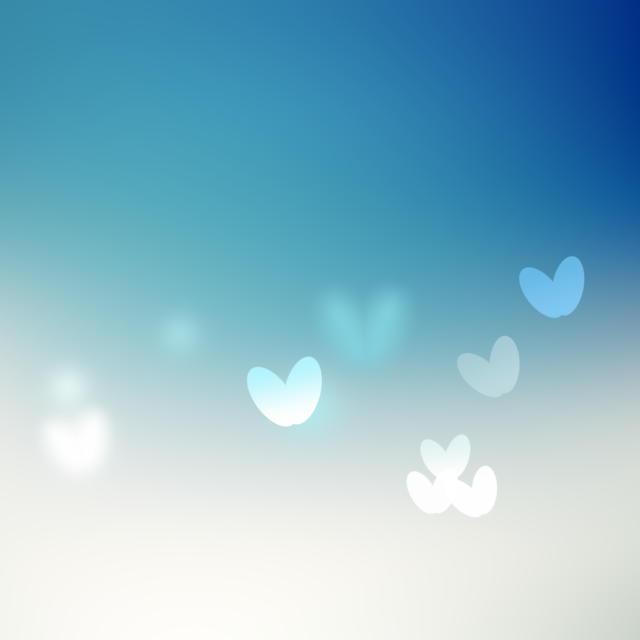
This background is drawn by a WebGL 2 fragment shader. Its source:

```glsl
#version 300 es
precision highp float;
// Soft blue-to-ivory gradient with tilted translucent hearts and blurred lights.
uniform vec2 u_resolution;
out vec4 fragColor;

const vec3 WHITE = vec3(1.0);
const vec3 PALE_AQUA = vec3(0.70, 0.96, 0.99);
const vec3 MIST = vec3(0.89, 0.96, 0.96);
const vec3 CYAN = vec3(0.51, 0.83, 0.88);

// Smooth cubic blend through seven evenly spaced colours.
vec3 ramp(vec3 stops[7], float t) {
    float s = clamp(t, 0.0, 1.0) * 6.0;
    int i = min(int(s), 5);
    float f = s - float(i);
    vec3 a = stops[max(i - 1, 0)];
    vec3 b = stops[i];
    vec3 c = stops[i + 1];
    vec3 d = stops[min(i + 2, 6)];
    return b + 0.5 * f * (c - a + f * (2.0 * a - 5.0 * b + 4.0 * c - d
        + f * (3.0 * (b - c) + d - a)));
}

// Three vertical ramps, joined by a quadratic across the width.
vec3 backdrop(vec2 uv) {
    float down = 1.0 - uv.y;
    vec3 left = ramp(vec3[7](
        vec3(0.22, 0.54, 0.66), vec3(0.26, 0.58, 0.69), vec3(0.41, 0.68, 0.74),
        vec3(0.71, 0.82, 0.83), vec3(0.89, 0.91, 0.90), vec3(0.95, 0.95, 0.93),
        vec3(0.96, 0.96, 0.94)), down);
    vec3 middle = ramp(vec3[7](
        vec3(0.17, 0.48, 0.67), vec3(0.22, 0.56, 0.71), vec3(0.28, 0.62, 0.72),
        vec3(0.44, 0.71, 0.77), vec3(0.76, 0.84, 0.85), vec3(0.95, 0.95, 0.93),
        vec3(0.98, 0.98, 0.96)), down);
    vec3 right = ramp(vec3[7](
        vec3(0.00, 0.18, 0.52), vec3(0.01, 0.23, 0.54), vec3(0.09, 0.37, 0.61),
        vec3(0.46, 0.61, 0.70), vec3(0.79, 0.83, 0.82), vec3(0.86, 0.88, 0.85),
        vec3(0.80, 0.83, 0.79)), down);
    float x = uv.x;
    return left * (1.0 - x) * (1.0 - 2.0 * x)
        + middle * 4.0 * x * (1.0 - x)
        + right * x * (2.0 * x - 1.0);
}

mat2 rotation(float angle) {
    float c = cos(angle);
    float s = sin(angle);
    return mat2(c, s, -s, c);
}

// Approximate distance to an ellipse centred on the origin.
float ellipseDistance(vec2 p, vec2 radii) {
    float k = length(p / radii);
    return k * (k - 1.0) / max(length(p / (radii * radii)), 1e-4);
}

// Unit heart: one leaning ellipse, mirrored about the vertical axis.
float heartDistance(vec2 p) {
    vec2 q = vec2(abs(p.x), p.y) - vec2(0.45, 0.0);
    return ellipseDistance(rotation(0.436) * q, vec2(0.52, 1.0));
}

// Heart filled with a vertical gradient; softness is the edge width.
vec3 addHeart(vec3 base, vec2 uv, vec2 centre, float size, float tilt,
              float softness, vec3 low, vec3 high, float opacity) {
    vec2 p = rotation(-tilt) * (uv - centre) / size;
    float d = heartDistance(p) * size;
    float mask = 1.0 - smoothstep(-softness, softness, d);
    vec3 fill = mix(low, high, smoothstep(-0.8, 0.9, p.y));
    return mix(base, fill, mask * opacity);
}

// Blurred elliptical light.
vec3 addGlow(vec3 base, vec2 uv, vec2 centre, vec2 radii, vec3 tint, float opacity) {
    vec2 p = (uv - centre) / radii;
    return mix(base, tint, opacity * exp(-dot(p, p)));
}

void main() {
    vec2 uv = gl_FragCoord.xy / u_resolution;
    float edge = max(0.0015, 0.75 / u_resolution.y);
    vec3 colour = backdrop(uv);

    // Out-of-focus lights
    colour = addGlow(colour, uv, vec2(0.281, 0.476), vec2(0.032), vec3(0.68, 0.90, 0.92), 0.65);
    colour = addGlow(colour, uv, vec2(0.106, 0.394), vec2(0.031), vec3(0.90, 0.98, 0.97), 0.8);
    colour = addGlow(colour, uv, vec2(0.482, 0.362), vec2(0.050, 0.048), vec3(0.70, 0.93, 0.94), 0.8);
    colour = addHeart(colour, uv, vec2(0.123, 0.306), 0.044, 0.25, 0.022, WHITE, WHITE, 0.9);
    colour = addGlow(colour, uv, vec2(0.123, 0.306), vec2(0.040, 0.047), WHITE, 0.8);
    colour = addHeart(colour, uv, vec2(0.569, 0.484), 0.058, 0.05, 0.030, CYAN, CYAN, 0.85);

    // Crisp hearts
    colour = addHeart(colour, uv, vec2(0.867, 0.548), 0.047, 0.25, edge,
        vec3(0.50, 0.79, 0.95), vec3(0.41, 0.73, 0.91), 0.95);
    colour = addHeart(colour, uv, vec2(0.770, 0.422), 0.045, 0.42, edge,
        vec3(0.75, 0.86, 0.88), vec3(0.66, 0.81, 0.85), 0.9);
    colour = addHeart(colour, uv, vec2(0.449, 0.385), 0.054, 0.20, edge, WHITE, PALE_AQUA, 0.98);

    // Overlapping cluster
    colour = addHeart(colour, uv, vec2(0.677, 0.232), 0.037, 0.10, edge, WHITE, WHITE, 0.92);
    colour = addHeart(colour, uv, vec2(0.741, 0.228), 0.038, 0.38, edge, WHITE, WHITE, 0.95);
    colour = addHeart(colour, uv, vec2(0.698, 0.284), 0.036, 0.14, edge, WHITE, MIST, 0.9);

    fragColor = vec4(clamp(colour, 0.0, 1.0), 1.0);
}
```
